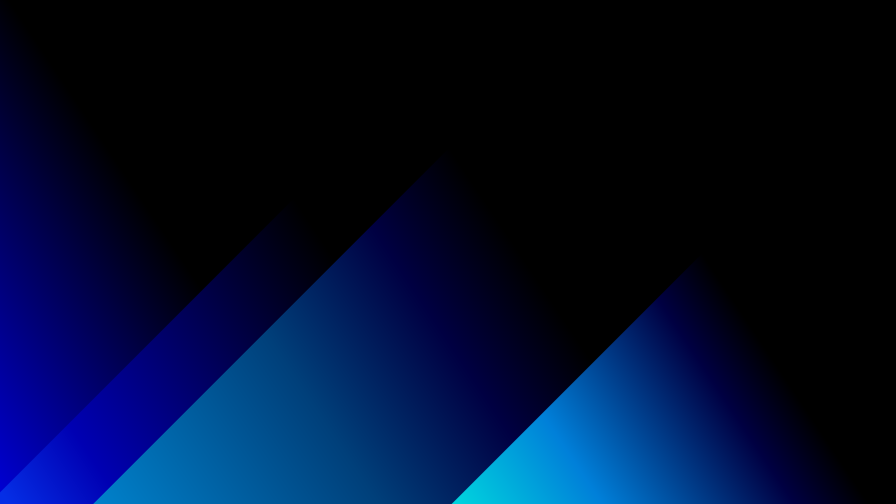
Reproduce this background procedurally as a WebGL 2 fragment shader.

```glsl
#version 300 es
precision highp float;
// Overlapping diagonal panels of blue light on black. Each panel starts at a
// rising 45 degree edge, covers the ones to its left, and fades to black
// along one shared slanted direction through a four-stop colour ramp.

#define FADE_DIR vec2(0.832, 0.555)
#define EDGE_1 -0.023
#define EDGE_2 0.185
#define EDGE_3 0.896
#define SPAN_0 vec2(0.0, 0.570)
#define SPAN_1 vec2(0.016, 0.822)
#define SPAN_2 vec2(0.155, 1.134)
#define SPAN_3 vec2(0.748, 1.435)

uniform vec2 u_resolution;
out vec4 fragColor;

const vec3 NAVY = vec3(0.0, 0.0, 0.26);

// Colour ramp over a span: bright -> middle -> navy -> black.
vec3 fadeRamp(float along, vec2 span, vec3 bright, vec3 middle, vec2 stops) {
    float t = clamp((along - span.x) / (span.y - span.x), 0.0, 1.0);
    vec3 color = mix(bright, middle, clamp(t / stops.x, 0.0, 1.0));
    color = mix(color, NAVY, clamp((t - stops.x) / (stops.y - stops.x), 0.0, 1.0));
    return mix(color, vec3(0.0), clamp((t - stops.y) / (1.0 - stops.y), 0.0, 1.0));
}

// Smooth coverage to the right of the line x - y = offset.
float rightOfEdge(vec2 p, float offset) {
    float signedDistance = (p.x - p.y - offset) * inversesqrt(2.0);
    return clamp(signedDistance * u_resolution.y + 0.5, 0.0, 1.0);
}

void main() {
    // Canvas height is one unit.
    vec2 p = gl_FragCoord.xy / u_resolution.y;
    float along = dot(p, FADE_DIR);

    // Glow at the left border.
    vec3 color = fadeRamp(along, SPAN_0, vec3(0.0, 0.0, 0.84),
                          vec3(0.0, 0.0, 0.55), vec2(0.35, 0.70));

    // Narrow royal blue panel.
    vec3 royal = fadeRamp(along, SPAN_1, vec3(0.02, 0.18, 0.90),
                          vec3(0.0, 0.0, 0.70), vec2(0.23, 0.71));
    color = mix(color, royal, rightOfEdge(p, EDGE_1));

    // Wide steel blue panel.
    vec3 steel = fadeRamp(along, SPAN_2, vec3(0.0, 0.51, 0.80),
                          vec3(0.0, 0.25, 0.48), vec2(0.48, 0.78));
    color = mix(color, steel, rightOfEdge(p, EDGE_2));

    // Bright cyan panel.
    vec3 cyan = fadeRamp(along, SPAN_3, vec3(0.0, 0.84, 0.87),
                         vec3(0.0, 0.50, 0.85), vec2(0.36, 0.82));
    color = mix(color, cyan, rightOfEdge(p, EDGE_3));

    fragColor = vec4(color, 1.0);
}
```
